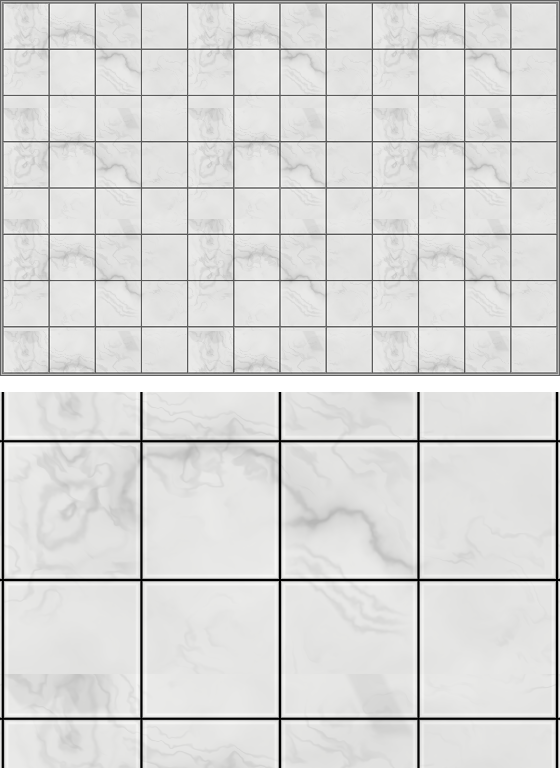
Top: the whole. Bottom: its middle third, enlarged.
Give the GLSL for this texture, as a Shadertoy shader.

```glsl
float hash(vec2 p) {
    return fract(sin(dot(p, vec2(127.1, 311.7))) * 43758.5453);
}

float noise(vec2 p) {
    vec2 i = floor(p), f = fract(p);
    f = f * f * (3.0 - 2.0 * f);
    return mix(mix(hash(i), hash(i + vec2(1, 0)), f.x),
               mix(hash(i + vec2(0, 1)), hash(i + vec2(1, 1)), f.x), f.y);
}

float fbm(vec2 p) {
    float sum = 0.0, amp = 0.5;
    for (int i = 0; i < 5; i++) {
        sum += amp * noise(p);
        p = mat2(1.6, 1.2, -1.2, 1.6) * p + 3.7;
        amp *= 0.5;
    }
    return sum;
}

float vein(float dist, float width) {
    return exp(-dist * dist / (width * width));
}

// 1 between lo and hi, with soft ends
float span(float x, float lo, float hi, float soft) {
    return smoothstep(lo - soft, lo + soft, x) * smoothstep(hi + soft, hi - soft, x);
}

// Brightness of one marble slab, 4 by 2.4 tiles, y pointing down
float marble(vec2 m) {
    vec2 warp = vec2(fbm(m * 2.2), fbm(m * 2.2 + 9.0)) - 0.48;
    vec2 w = m + 0.55 * warp;
    float tone = 0.895 + 0.07 * (0.48 - fbm(w * vec2(1.8, 2.4) + 4.0));

    // Fine contours drifting down to the right
    vec2 along = vec2(dot(w, vec2(0.85, 0.5)), dot(w, vec2(-0.5, 0.85)));
    float flow = fbm(along * vec2(0.8, 1.9) + 3.0);
    float ridge = 1.0 - abs(fract(flow * 8.0) * 2.0 - 1.0);
    float patches = smoothstep(0.36, 0.62, fbm(m * 1.3 + 20.0));
    tone -= 0.05 * smoothstep(0.55, 1.0, ridge) * patches;

    // Swirls in the left column
    for (int i = 0; i < 2; i++) {
        vec2 d = w - vec2(0.48, 1.2 - 0.8 * float(i));
        float r = length(d * vec2(1.0, 0.8));
        float ring = pow(0.5 + 0.5 * sin(34.0 * r), 3.0);
        tone -= (0.075 - 0.025 * float(i)) * ring * smoothstep(0.55, 0.1, r);
    }

    // Arch with a pale inside
    vec2 a = (w - vec2(1.55, 1.38)) / vec2(0.58, 0.64);
    float arch = length(a) - 1.0;
    float upper = smoothstep(1.5, 1.15, m.y);
    tone += 0.018 * smoothstep(0.0, -0.3, arch);
    tone -= upper * (0.07 * vein(arch, 0.06) + 0.035 * vein(arch - 0.08, 0.22));

    // Vein that leaves the arch, and the streaks below it
    float trail = w.y - 1.25 - 0.35 * (w.x - 2.1) - 0.09 * sin(7.0 * w.x);
    tone -= span(m.x, 2.05, 3.0, 0.15)
          * (0.085 * vein(trail, 0.035) + 0.045 * vein(trail, 0.13));
    for (int i = 0; i < 3; i++) {
        float streak = w.y - 1.5 - 0.11 * float(i) - 0.6 * (w.x - 2.05);
        tone -= 0.055 * vein(streak, 0.028) * span(m.x, 2.1, 2.85, 0.15);
    }

    // Grey lobes and a slanted wedge cut off by the slab's top edge
    float lobes = 0.38 * noise(vec2(m.x * 7.0, 1.0));
    tone -= 0.045 * smoothstep(0.03, -0.03, m.y - lobes) * span(m.x, 0.0, 0.78, 0.03);
    tone -= 0.04 * span(m.x - 0.5 * m.y, 2.48, 2.74, 0.03) * smoothstep(0.48, 0.4, m.y);

    return clamp(tone, 0.72, 0.92);
}

void mainImage(out vec4 fragColor, in vec2 fragCoord) {
    // Tile units: 12 by 8 tiles inside a narrow margin
    vec2 uv = fragCoord / iResolution.xy;
    vec2 q = (uv * vec2(768, 514) - 4.0) / vec2(63.33, 63.25);
    float pixel = 12.13 / iResolution.x;

    vec2 slab = mod(vec2(q.x, 8.12 - q.y), vec2(4.0, 2.4));
    float tone = marble(slab);

    // Joints inside, second frame line outside
    vec2 joint = abs(q - round(q));
    float edge = max(abs(q.x - 6.0) - 6.0, abs(q.y - 4.0) - 4.0);
    float inside = min(joint.x, joint.y);
    float outside = min(edge, abs(edge - 0.047));
    float dist = edge > 0.0 ? outside : inside;
    tone = mix(tone, 0.95, smoothstep(0.0, pixel, edge));

    // Light lip beside each joint, then the dark line with box coverage
    tone += 0.05 * vein(dist - 0.031, 0.009);
    float blur = 0.65 * pixel, halfWidth = 0.0085;
    float cover = max(min(dist + blur, halfWidth) - max(dist - blur, -halfWidth), 0.0);
    tone *= 1.0 - cover / (2.0 * blur);

    fragColor = vec4(tone * vec3(1.0, 1.0, 0.995), 1.0);
}
```
